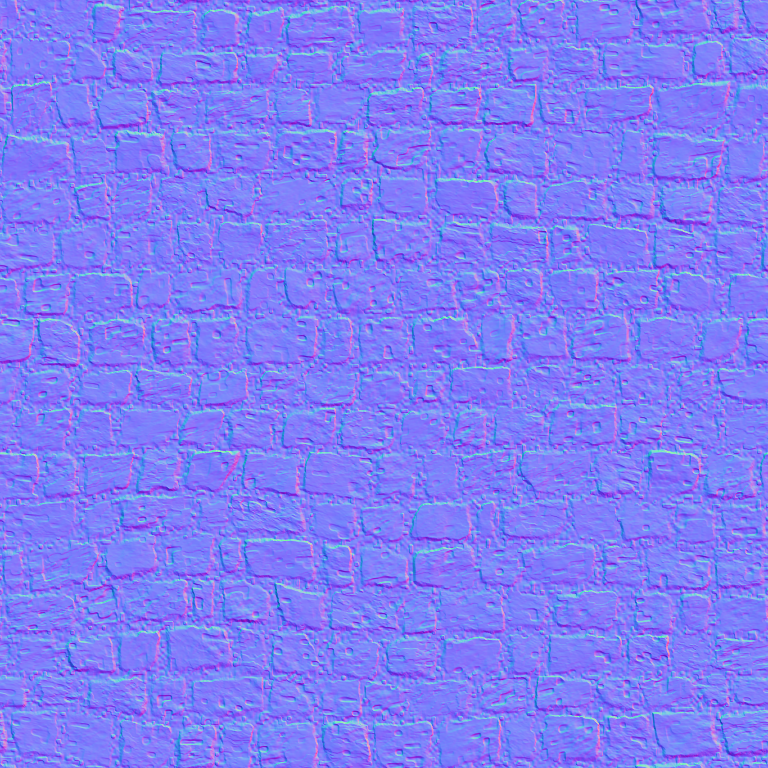
Write a Shadertoy shader that draws this texture map.

```glsl
// Tangent-space normal map of rough cobblestones laid in wavy rows.
// A height field is built from jittered row/stone cells with ragged, chipped
// outlines and layered relief; its slope is then encoded as a colour.

const vec2  GRID = vec2(14.0, 17.0);    // stones per row, rows
const vec2  JITTER = vec2(0.58, 0.20);  // irregular stone widths, row heights
const float WARP = 0.026;               // waviness of the rows
const float GAP_MIN = 0.0010;           // joint width, smallest and variation
const float GAP_VAR = 0.0034;
const float LEAN = 0.12;                // slant of the stone sides
const float ROUNDING = 0.007;           // corner radius
const float RAGGED = 0.0056;            // roughness of the outline
const vec2  BEVEL = vec2(0.0024, 0.0085); // rim width, crisp and worn
const float RISE = 0.0026;              // stone height above the joints
const vec2  TILT = vec2(0.05, 0.10);    // random tilt of the stone tops
const float GRAIN = 0.0020;             // fine surface relief
const float PIT = 0.0013;               // depth of scattered pits
const float LEDGE = 0.0028;             // broken layers on rough stones
const float MORTAR = 0.0012;            // grit in the joints
const float SAMPLE_STEP = 0.0007;       // spacing for the slope
const vec3  TINT = vec3(1.0, 0.99, 0.985);

float hash(vec2 p) {
    vec3 q = fract(p.xyx * 0.1031);
    q += dot(q, q.yzx + 33.33);
    return fract((q.x + q.y) * q.z);
}

vec4 hash4(vec2 p) {
    vec4 q = fract(p.xyxy * vec4(0.1031, 0.1030, 0.0973, 0.1099));
    q += dot(q, q.wzxy + 33.33);
    return fract((q.xxyz + q.yzzw) * q.zywx);
}

// Value noise that repeats after the given period
float noise(vec2 p, float period) {
    vec2 i = floor(p), f = p - i;
    vec2 u = f * f * f * (f * (f * 6.0 - 15.0) + 10.0);
    vec2 a = mod(i, period), b = mod(i + 1.0, period);
    return mix(mix(hash(a), hash(vec2(b.x, a.y)), u.x),
               mix(hash(vec2(a.x, b.y)), hash(b), u.x), u.y);
}
float noise(vec2 p) { return noise(p, 4096.0); }

// Three octaves, centred on zero
float fbm(vec2 p) {
    float sum = 0.0;
    for (float amp = 0.5; amp > 0.1; amp *= 0.5) {
        sum += amp * (noise(p) - 0.5);
        p = p * 2.03 + 17.3;
    }
    return sum;
}

float smoothMax(float a, float b) {
    float h = max(ROUNDING - abs(a - b), 0.0) / ROUNDING;
    return max(a, b) + h * h * ROUNDING * 0.25;
}

// Jittered cell borders
float rowEdge(float row) { return row + JITTER.y * hash(vec2(mod(row, GRID.y), 71.0)); }
float stoneEdge(float col, float rowId) {
    return col + JITTER.x * hash(vec2(mod(col, GRID.x), rowId + 31.0));
}

float height(vec2 p) {
    // Find the row and the stone cell
    vec2 bend = vec2(noise(p * 5.0 + 0.37, 5.0), noise(p * 4.0, 4.0)) - 0.5;
    vec2 q = (p + WARP * bend) * GRID;
    float row = floor(q.y);
    row -= step(q.y, rowEdge(row));
    float rowId = mod(row, GRID.y);
    q.x += GRID.x * hash(vec2(rowId, 3.0));
    float col = floor(q.x);
    col -= step(q.x, stoneEdge(col, rowId));
    vec2 lo = vec2(stoneEdge(col, rowId), rowEdge(row));
    vec2 hi = vec2(stoneEdge(col + 1.0, rowId), rowEdge(row + 1.0));
    vec2 c = (q - 0.5 * (lo + hi)) / GRID, halfSize = 0.5 * (hi - lo) / GRID;
    vec2 id = vec2(mod(col, GRID.x), rowId);
    vec4 gap = GAP_MIN + GAP_VAR * hash4(id + 11.0);
    vec4 lean = LEAN * (2.0 * hash4(id + 57.0) - 1.0);
    vec4 trait = hash4(id + 93.0), cut = hash4(id + 139.0);
    // Outline: four slanted sides, one chipped corner, ragged edge
    vec2 s = c + id * 3.7;
    vec2 dHi = c - halfSize + gap.xy + lean.xy * c.yx;
    vec2 dLo = -c - halfSize + gap.zw + lean.zw * c.yx;
    float d = smoothMax(smoothMax(dHi.x, dLo.x), smoothMax(dHi.y, dLo.y));
    vec2 dir = vec2(cos(6.2832 * cut.x), sin(6.2832 * cut.x));
    d = smoothMax(d, dot(c, dir) - dot(halfSize, abs(dir)) * mix(0.56, 1.25, cut.y));
    d += RAGGED * (0.7 * noise(s * 48.0) + fbm(s * 115.0) - 0.3);
    vec2 border = abs(c) - halfSize;
    d = max(d, max(border.x, border.y) + 0.5 * GAP_MIN);
    // Rim: crisp along the top, worn below and in patches
    float wear = smoothstep(0.3, 0.75, noise(s * 45.0 + 5.0));
    float low = smoothstep(-0.6, 0.8, -c.y / halfSize.y);
    float bevel = mix(BEVEL.x, BEVEL.y, clamp(0.7 * wear + 0.4 * low, 0.0, 1.0));
    // Stone top: tilt, broken ledges, grain and pits
    vec2 g = s + vec2(0.0, (trait.x - 0.5) * 0.4 * c.x);
    float rough = mix(0.1, 1.0, trait.y * trait.y);
    float layer = 2.5 * noise(g * vec2(14.0, 52.0)) + 2.4 * fbm(g * vec2(70.0, 130.0));
    float ledge = (floor(layer) + smoothstep(0.5, 1.0, fract(layer))) / 3.0 - 0.4;
    float top = RISE * mix(0.5, 1.1, trait.z) * mix(0.3, 1.0, step(0.07, trait.w));
    top *= mix(0.45, 1.5, noise(s * 28.0));
    top += dot(c, TILT * (cut.zw - 0.5)) + LEDGE * rough * ledge;
    float patchy = mix(0.5, 1.6, smoothstep(0.3, 0.8, noise(s * 22.0 + 9.0)));
    top += GRAIN * patchy * fbm(g * vec2(72.0, 105.0));
    top -= PIT * patchy * smoothstep(0.68, 0.92, noise(g * vec2(85.0, 120.0) + 3.0));
    // Gritty joints
    float joint = MORTAR * (noise(p * 110.0, 110.0) + noise(p * 250.0, 250.0) - 1.0);
    joint += MORTAR * smoothstep(0.6, 0.9, noise(p * 170.0, 170.0));
    return mix(joint, top, smoothstep(0.0, bevel, -d));
}

void mainImage(out vec4 fragColor, in vec2 fragCoord) {
    vec2 p = fragCoord / iResolution.xy, e = vec2(SAMPLE_STEP, 0.0);
    vec2 slope = vec2(height(p + e.xy) - height(p - e.xy),
                      height(p + e.yx) - height(p - e.yx)) / (2.0 * SAMPLE_STEP);
    fragColor = vec4((0.5 + 0.5 * normalize(vec3(-slope, 1.0))) * TINT, 1.0);
}
```
